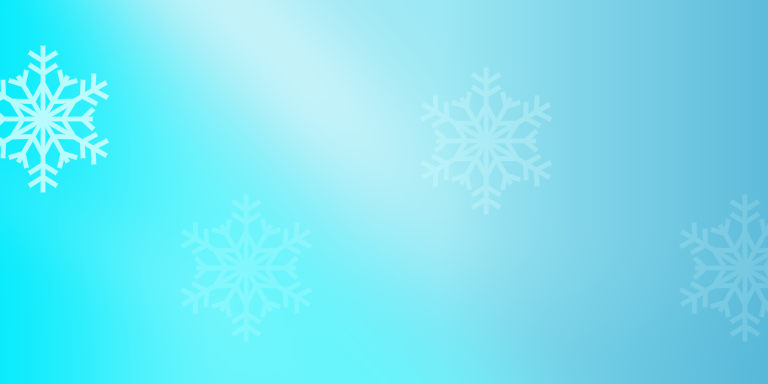
Give the GLSL for this background, as a Shadertoy shader.

```glsl
// Icy cyan-to-blue backdrop with a diagonal white glow and four pale snowflakes.

const float PI = 3.14159265;

// Backdrop colours
const vec3 DEEP_CYAN = vec3(0.01, 0.92, 0.99);
const vec3 AQUA      = vec3(0.41, 0.96, 0.99);
const vec3 PALE_BLUE = vec3(0.61, 0.91, 0.955);
const vec3 DUSK_BLUE = vec3(0.37, 0.735, 0.855);
const vec3 GLOW      = vec3(0.82, 0.965, 0.985);
const vec3 FROST     = vec3(0.87, 1.0, 1.0);

// Diagonal glow, in units of the canvas height
const vec2 GLOW_START   = vec2(0.60, 1.0);
const vec2 GLOW_DIR     = vec2(0.683, -0.730);
const float GLOW_WIDTH  = 0.18;
const float GLOW_AMOUNT = 0.75;

// Soft secondary streak on the cyan side
const vec2 STREAK_START   = vec2(0.0, 0.5);
const vec2 STREAK_NORMAL  = vec2(0.474, 0.880);
const float STREAK_WIDTH  = 0.11;
const float STREAK_AMOUNT = 0.10;

// Snowflakes: centre x, centre y, opacity
const float FLAKE_RADIUS = 0.191;
const float STROKE_HALF  = 0.033;
const int FLAKE_COUNT    = 4;
const vec3 FLAKES[FLAKE_COUNT] = vec3[FLAKE_COUNT](
    vec3(0.112, 0.690, 0.80),
    vec3(1.266, 0.633, 0.28),
    vec3(0.641, 0.302, 0.20),
    vec3(1.940, 0.302, 0.17));

// Distance to a square-ended stroke from a to b
float stroke(vec2 p, vec2 a, vec2 b) {
    float len = length(b - a);
    vec2 dir = (b - a) / len;
    vec2 q = p - a;
    float across = abs(q.x * dir.y - q.y * dir.x) - STROKE_HALF;
    float along = abs(dot(q, dir) - 0.5 * len) - 0.5 * len;
    return max(across, along);
}

// Distance to a six-armed snowflake of radius 1
float snowflake(vec2 p) {
    // Fold the plane into one mirrored 30 degree wedge
    float angle = abs(mod(atan(p.x, p.y) + PI / 6.0, PI / 3.0) - PI / 6.0);
    vec2 q = length(p) * vec2(sin(angle), cos(angle));

    // Main arm with two branches
    float d = stroke(q, vec2(0.0), vec2(0.0, 1.0));
    for (int i = 0; i < 2; i++) {
        vec2 root = vec2(0.0, 0.62 + 0.17 * float(i));
        d = min(d, stroke(q, root, root + vec2(0.19, 0.12)));
    }

    // Inner star outline
    d = min(d, stroke(q, vec2(0.0, 0.49), vec2(0.137, 0.237)));

    // Short spoke between the arms, with one branch
    vec2 axis = vec2(0.5, 0.8660254);
    vec2 s = vec2(abs(q.x * axis.y - q.y * axis.x), dot(q, axis));
    d = min(d, stroke(s, vec2(0.0), vec2(0.0, 0.68)));
    return min(d, stroke(s, vec2(0.0, 0.54), vec2(0.14, 0.69)));
}

vec3 backdrop(vec2 p) {
    vec2 q = p - GLOW_START;
    float along = dot(q, GLOW_DIR);
    float across = dot(q, vec2(-GLOW_DIR.y, GLOW_DIR.x));

    // Cyan on the left, blue on the right
    vec3 cyanSide = mix(DEEP_CYAN, AQUA, smoothstep(-0.12, 0.62, p.x));
    float dusk = clamp((p.x - 1.15) / 0.85, 0.0, 1.0);
    vec3 blueSide = mix(PALE_BLUE, DUSK_BLUE, dusk);
    float low = 1.0 - smoothstep(0.0, 0.4, p.y);
    blueSide -= vec3(0.09, 0.04, 0.02) * low * (1.0 - 0.7 * dusk);
    vec3 color = mix(cyanSide, blueSide, smoothstep(-0.45, 0.05, across));

    // Faint streak, then the main glow fading towards the lower right
    float e = dot(p - STREAK_START, STREAK_NORMAL) / STREAK_WIDTH;
    float streak = exp(-e * e) * (1.0 - smoothstep(0.4, 0.9, p.x));
    color = mix(color, GLOW, STREAK_AMOUNT * streak);
    float g = across / GLOW_WIDTH;
    float glow = exp(-g * g) * (1.0 - smoothstep(0.3, 1.05, along));
    return mix(color, GLOW, GLOW_AMOUNT * glow);
}

void mainImage(out vec4 fragColor, in vec2 fragCoord) {
    vec2 p = fragCoord / iResolution.y;
    vec3 color = backdrop(p);

    // Snowflakes with edges smoothed over one pixel
    float edge = 0.75 / (iResolution.y * FLAKE_RADIUS);
    for (int i = 0; i < FLAKE_COUNT; i++) {
        float d = snowflake((p - FLAKES[i].xy) / FLAKE_RADIUS);
        float cover = 1.0 - smoothstep(-edge, edge, d);
        color = mix(color, FROST, FLAKES[i].z * cover);
    }
    fragColor = vec4(color, 1.0);
}
```
